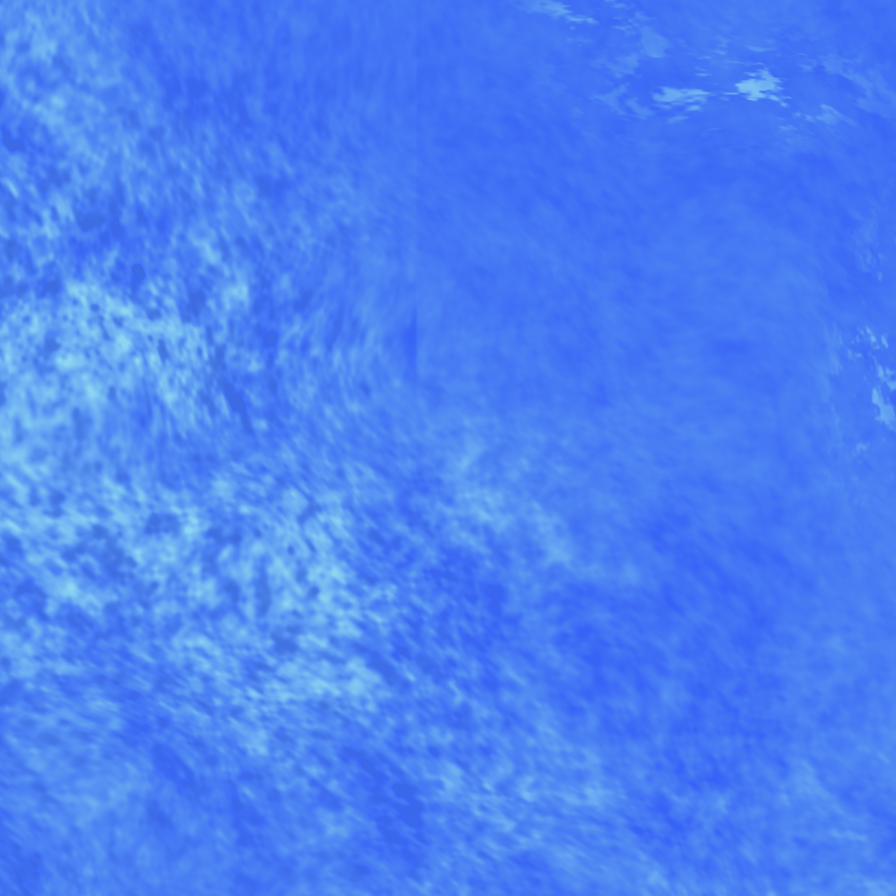
Write a three.js fragment shader that draws this texture.

```glsl
varying vec2 vUv;

#define DEEP vec3(0.22, 0.39, 0.965)
#define MID vec3(0.315, 0.54, 0.95)
#define PALE vec3(0.48, 0.75, 0.95)
#define SLATE vec3(0.26, 0.46, 0.8)
#define PATCH_FREQ 11.0
#define GRAIN_FREQ 58.0
#define GRAIN_GAIN 2.2
#define BAND_WIDTH 0.28
#define SEAM_X 0.465
#define DIAGONAL -0.68
#define STEEP -1.3
#define GLINT_TILT -0.2

float hash(vec2 cell) {
  vec3 q = fract(vec3(cell.xyx) * 0.1031);
  q += dot(q, q.yzx + 33.33);
  return fract((q.x + q.y) * q.z);
}

float noise(vec2 p) {
  vec2 i = floor(p);
  vec2 f = fract(p);
  f = f * f * (3.0 - 2.0 * f);
  float low = mix(hash(i), hash(i + vec2(1.0, 0.0)), f.x);
  float high = mix(hash(i + vec2(0.0, 1.0)), hash(i + vec2(1.0)), f.x);
  return mix(low, high, f.y);
}

float fbm(vec2 p) {
  float sum = 0.0;
  float total = 0.0;
  float amp = 1.0;
  for (int i = 0; i < 4; i++) {
    sum += amp * noise(p);
    total += amp;
    amp *= 0.75;
    p = p * 1.9 + 17.3;
  }
  return sum / total;
}

// Coordinates along and across a streak direction, compressed along it
vec2 streak(vec2 p, float angle, float stretch) {
  vec2 along = vec2(cos(angle), sin(angle));
  return vec2(dot(p, along) / stretch, dot(p, vec2(-along.y, along.x))) + 7.0;
}

// Fine octaves that keep the streak direction
float grainNoise(vec2 q) {
  q *= GRAIN_FREQ;
  return 0.35 * noise(q) + 0.4 * noise(q * 1.9 + 31.0) + 0.25 * noise(q * 3.3 + 63.0) - 0.5;
}

float bump(vec2 p, vec2 center, vec2 radius) {
  vec2 d = (p - center) / radius;
  return exp(-dot(d, d));
}

void main() {
  vec2 p = vUv;
  float left = 1.0 - smoothstep(0.3, 0.7, p.x);
  float steep = left * smoothstep(0.4, 0.62, p.y);

  // Bright diagonal band, fading to the right, with a lit left edge
  float d = (dot(p, vec2(0.54, 0.84)) - 0.487) / BAND_WIDTH;
  float light = exp(-d * d) * mix(1.0, 0.6, smoothstep(0.3, 1.0, p.x));
  light += 0.3 * (1.0 - smoothstep(0.0, 0.22, p.x));
  light += 0.3 * bump(p, vec2(0.24, 0.7), vec2(0.14, 0.17));
  light = mix(0.3, 1.0, clamp(light, 0.0, 1.0));

  // Cloudy patches broken up along the streaks
  vec2 warp = 0.04 * vec2(noise(p * 7.0), noise(p * 7.0 + 40.0));
  vec2 diagonalUv = streak(p + warp, DIAGONAL, 1.5);
  vec2 steepUv = streak(p + warp, STEEP, 1.5);
  float cloud = mix(fbm(diagonalUv * PATCH_FREQ), fbm(steepUv * PATCH_FREQ), steep);
  cloud = mix(cloud, noise(diagonalUv * 5.0), 0.2);
  float patches = smoothstep(0.3, 0.7, cloud);

  // Fine grain, strongest where the surface is lit
  float grain = mix(grainNoise(diagonalUv), grainNoise(steepUv), steep);
  float tone = 0.1 + light * (0.12 + 0.58 * patches);
  tone += GRAIN_GAIN * grain * light * mix(0.45, 0.75, left);

  // Thin glints at the upper right and right edge
  float sheen = bump(p, vec2(0.82, 0.9), vec2(0.15, 0.05));
  sheen += 0.8 * bump(p, vec2(0.66, 0.985), vec2(0.07, 0.03));
  float flatGlint = fbm(streak(p + warp, GLINT_TILT, 2.2) * 50.0);
  tone += 0.75 * sheen * smoothstep(0.48, 0.68, flatGlint);
  float edgeSheen = bump(p, vec2(0.98, 0.6), vec2(0.05, 0.14));
  tone += 0.6 * edgeSheen * smoothstep(0.48, 0.7, fbm(steepUv * 40.0));

  // Faint vertical seam in the upper half
  float seam = 1.0 - smoothstep(SEAM_X - 0.002, SEAM_X + 0.002, p.x);
  seam *= smoothstep(0.25, SEAM_X, p.x) * smoothstep(0.38, 0.5, p.y);
  float strip = bump(p, vec2(SEAM_X, 0.62), vec2(0.025, 0.07));
  tone += seam * (0.08 - 0.28 * strip);

  // Blue ramp with dull specks in the lit grain
  tone = clamp(tone, 0.0, 1.2);
  vec3 color = mix(DEEP, MID, min(tone * 2.0, 1.0));
  color = mix(color, PALE, max(tone * 2.0 - 1.0, 0.0));
  float speck = smoothstep(0.06, 0.28, -grain) * light * left;
  color = mix(color, SLATE, speck * 0.5);

  gl_FragColor = vec4(color, 1.0);
}
```
